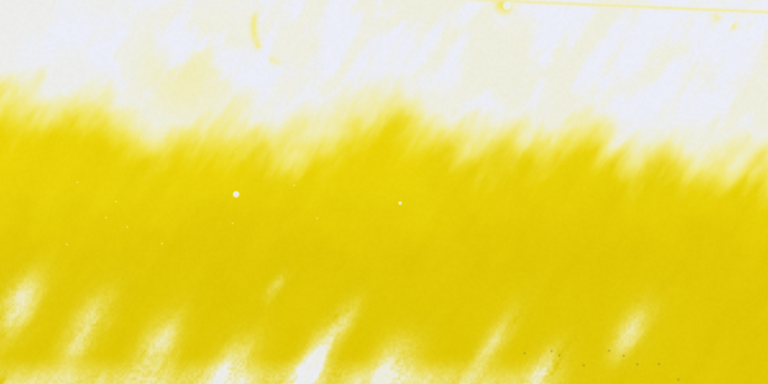
Give the GLSL for this background, as a Shadertoy shader.

```glsl
float hash(vec2 p) {
    p = fract(p * vec2(0.1031, 0.1137));
    p += dot(p, p.yx + 33.33);
    return fract((p.x + p.y) * p.x * 17.0);
}

float noise(vec2 p) {
    vec2 cell = floor(p), f = fract(p);
    f = f * f * (3.0 - 2.0 * f);
    return mix(mix(hash(cell), hash(cell + vec2(1, 0)), f.x),
               mix(hash(cell + vec2(0, 1)), hash(cell + vec2(1, 1)), f.x), f.y);
}

float fbm(vec2 p) {
    float sum = 0.0, amp = 0.5;
    for (int i = 0; i < 5; i++) {
        sum += amp * noise(p);
        p = mat2(1.6, 1.2, -1.2, 1.6) * p + 17.3;
        amp *= 0.5;
    }
    return sum;
}

float bell(float x, float width) {
    return exp(-x * x / (width * width));
}

// Coordinates across and along the slanted brush direction
vec2 toBrush(vec2 p) {
    return vec2(0.84 * p.x - 0.54 * p.y, 0.54 * p.x + 0.84 * p.y);
}

float streak(vec2 p, vec2 centre, vec2 size) {
    vec2 d = toBrush(p - centre) / size;
    return exp(-dot(d, d));
}

float spot(vec2 p, vec2 centre, float radius) {
    float soft = max(0.003, 1.0 / iResolution.y);
    return 1.0 - smoothstep(radius - soft, radius + soft, length(p - centre));
}

float arc(vec2 p, vec2 centre, float radius, vec2 facing) {
    vec2 d = p - centre;
    float side = smoothstep(0.4, 0.95, dot(normalize(d + 1e-4), normalize(facing)));
    return bell(length(d) - radius, 0.009) * side;
}

// Uneven top boundary of the yellow band
float upperEdge(float x) {
    return 0.74 - 0.085 * x
        - 0.05 * bell(x - 0.40, 0.10) - 0.06 * bell(x - 0.73, 0.11)
        + 0.05 * bell(x - 1.03, 0.11) - 0.03 * bell(x - 1.24, 0.07)
        + 0.045 * bell(x - 1.52, 0.08) - 0.04 * bell(x - 1.64, 0.05);
}

// Bare patches along the bottom
float bareStreaks(vec2 p) {
    float bare = 1.2 * streak(p, vec2(0.81, 0.05), vec2(0.032, 0.085));
    bare += 0.55 * streak(p, vec2(0.89, 0.16), vec2(0.025, 0.06));
    bare += 0.55 * streak(p, vec2(0.715, 0.25), vec2(0.014, 0.035));
    bare += 0.75 * streak(p, vec2(1.03, 0.05), vec2(0.045, 0.07));
    bare += 0.85 * streak(p, vec2(1.42, 0.03), vec2(0.035, 0.07));
    bare += 0.5 * streak(p, vec2(1.28, 0.10), vec2(0.025, 0.10));
    bare += 0.45 * streak(p, vec2(1.65, 0.14), vec2(0.035, 0.08));
    for (int i = 0; i < 4; i++) {
        float k = float(i);
        bare += 0.7 * streak(p, vec2(0.04 + 0.185 * k, 0.20 - 0.055 * k), vec2(0.04, 0.09));
    }
    float fringe = 1.0 - smoothstep(0.0, 0.08, p.y);
    return bare + 0.5 * fringe * (1.0 - smoothstep(1.1, 1.6, p.x));
}

void mainImage(out vec4 fragColor, in vec2 fragCoord) {
    vec2 p = fragCoord / iResolution.y;
    vec2 brush = toBrush(p);
    float clouds = fbm(p * 7.0) - 0.48;
    float strokes = fbm(brush * vec2(26.0, 8.0)) - 0.48;
    float grain = noise(p * 150.0) - 0.5;

    // Powdery yellow band and its broken upper edge
    float height = p.y - upperEdge(p.x) + 0.11 * clouds + 0.16 * strokes;
    float pigment = 1.0 - smoothstep(-0.11, 0.12, height);
    pigment += 0.22 * pigment * (1.0 - pigment) * (4.0 * strokes + grain);

    // Scraped lower edge
    float bare = bareStreaks(p + 0.03 * vec2(clouds, strokes));
    pigment *= 1.0 - clamp(bare * (0.85 + 2.0 * strokes + 0.3 * grain), 0.0, 0.97);

    // Faint smears and curved marks in the pale area
    float patchy = smoothstep(-0.12, 0.2, clouds + strokes);
    float marks = 0.20 * streak(p, vec2(0.48, 0.80), vec2(0.12, 0.12));
    marks += 0.06 * smoothstep(0.3, 1.0, p.x) + 0.05;
    marks += 0.35 * arc(p, vec2(0.76, 0.93), 0.10, vec2(-1.0, -0.3));
    marks += 0.30 * arc(p, vec2(1.38, 0.98), 0.12, vec2(1.0, -0.5));
    marks += 0.55 * arc(p, vec2(1.92, 1.0), 0.07, vec2(0.0, -1.0));
    pigment = max(pigment, marks * patchy);

    // Thin slanted seam with a small stain
    float seam = bell(p.y - 1.0 + 0.042 * (p.x - 1.25), 0.005);
    pigment = max(pigment, 0.3 * seam * smoothstep(1.15, 1.3, p.x));
    pigment = max(pigment, 0.6 * streak(p, vec2(1.31, 0.985), vec2(0.025, 0.02)));

    // Pale pinholes
    float holes = spot(p, vec2(0.615, 0.494), 0.008) + spot(p, vec2(1.042, 0.471), 0.004);
    holes += spot(p, vec2(1.32, 0.985), 0.010);
    for (int i = 0; i < 12; i++) {
        float k = float(i) + 1.0;
        vec2 centre = vec2(0.9 * hash(vec2(k, 3.7)), 0.32 + 0.33 * hash(vec2(k, 9.1)));
        holes += 0.5 * spot(p, centre, 0.002);
    }
    pigment = clamp(pigment * (1.0 - 0.9 * min(holes, 1.0)), 0.0, 1.0);

    // Paper and pigment colours
    vec3 paper = vec3(0.925, 0.932, 0.97);
    vec3 yellow = mix(vec3(0.875, 0.785, 0.015), vec3(0.92, 0.835, 0.035),
                      smoothstep(0.25, 0.68, p.y + 0.3 * clouds));
    vec3 color = mix(paper, yellow, pigment);
    color += vec3(0.09, 0.10, 0.0) * pigment * (1.0 - pigment);
    color += 0.012 * grain + 0.025 * strokes * pigment;

    // Dark flecks near the lower right
    for (int i = 0; i < 9; i++) {
        float k = float(i) + 1.0;
        vec2 centre = vec2(1.35 + 0.65 * hash(vec2(k, 21.3)), 0.09 * hash(vec2(k, 5.9)));
        color = mix(color, vec3(0.6, 0.55, 0.15), 0.5 * spot(p, centre, 0.003));
    }
    fragColor = vec4(clamp(color, 0.0, 1.0), 1.0);
}
```
